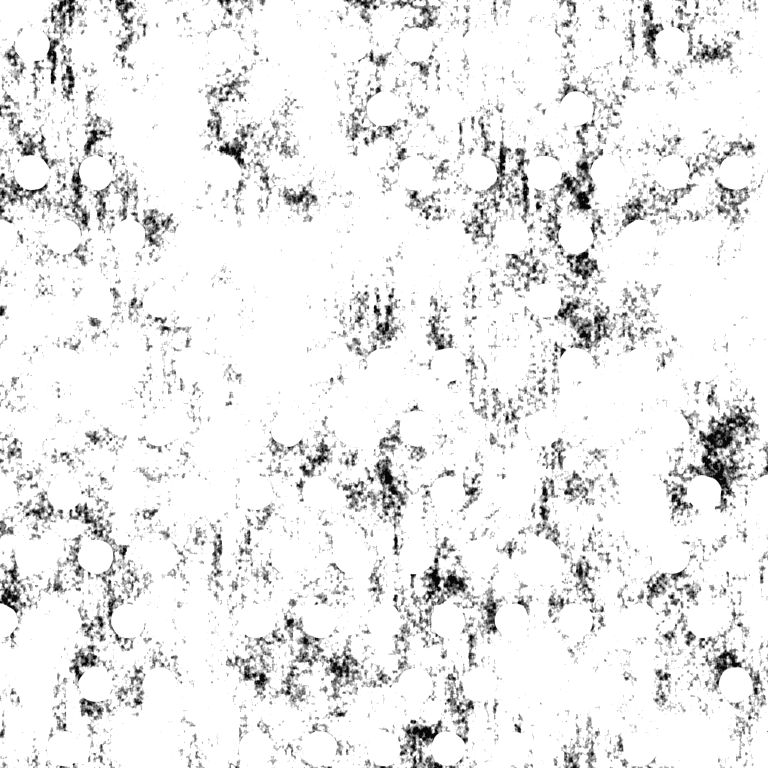
Give the GLSL for this texture, as a Shadertoy shader.

```glsl
// Worn black ink specks and vertical scuffs on white, with clean staggered discs.

float hash(vec2 p) {
    vec3 q = fract(p.xyx * 0.1031);
    q += dot(q, q.yzx + 33.33);
    return fract((q.x + q.y) * q.z);
}

float valueNoise(vec2 p) {
    vec2 cell = floor(p);
    vec2 f = fract(p);
    f = f * f * (3.0 - 2.0 * f);
    float low = mix(hash(cell), hash(cell + vec2(1, 0)), f.x);
    float high = mix(hash(cell + vec2(0, 1)), hash(cell + vec2(1, 1)), f.x);
    return mix(low, high, f.y);
}

// Normalised layered noise, turned at each octave to hide the grid.
float layeredNoise(vec2 p, int octaves) {
    float sum = 0.0, total = 0.0, weight = 0.5;
    for (int i = 0; i < octaves; i++) {
        sum += weight * valueNoise(p);
        total += weight;
        weight *= 0.5;
        p = mat2(0.8, 0.6, -0.6, 0.8) * p * 2.03 + 17.3;
    }
    return sum / total;
}

// x: how clean the point is inside a disc, y: extra grime around its rim.
vec2 studs(vec2 uv) {
    vec2 grid = uv * 12.0 + vec2(0.0, 0.2);
    grid.x += 0.5 * mod(floor(grid.y) + 1.0, 2.0);
    vec2 id = floor(grid);
    float dist = length(fract(grid) - 0.5);
    float radius = 0.27 + 0.03 * (valueNoise(uv * 90.0) - 0.5);
    float isClean = step(hash(id + 5.0), 0.8);
    float disc = isClean * (1.0 - smoothstep(radius - 0.012, radius + 0.012, dist));
    float rim = pow(hash(id + 41.0), 3.0) * exp(-5.0 * max(dist - radius, 0.0));
    return vec2(disc, rim);
}

void mainImage(out vec4 fragColor, in vec2 fragCoord) {
    vec2 uv = fragCoord / iResolution.xy;

    // Broad patches and tall columns of wear
    float patches = layeredNoise(uv * 11.0 + 3.7, 3) - 0.5;
    float columns = valueNoise(uv * vec2(24.0, 5.0) + 61.0) - 0.5;

    // Blotches, drawn out into vertical scuffs in some regions
    float blotches = layeredNoise(uv * vec2(50.0, 42.0) + 120.0, 3) - 0.5;
    float scuffs = layeredNoise(uv * vec2(130.0, 20.0) + 210.0, 3) - 0.5;
    float scuffed = smoothstep(0.52, 0.62, valueNoise(uv * vec2(13.0, 8.0) + 87.0));
    float wear = mix(blotches, scuffs, scuffed);

    // Fine grain breaks everything into specks
    float grain = layeredNoise(uv * vec2(250.0, 215.0) + 330.0, 2) - 0.5;

    vec2 stud = studs(uv);
    float grime = 4.1 * patches + 1.3 * columns + 3.9 * wear + 3.45 * grain + 1.2 * stud.y;
    float ink = clamp((grime - 0.75) / 1.9, 0.0, 0.97) * (1.0 - stud.x);

    fragColor = vec4(vec3(1.0 - ink), 1.0);
}
```
